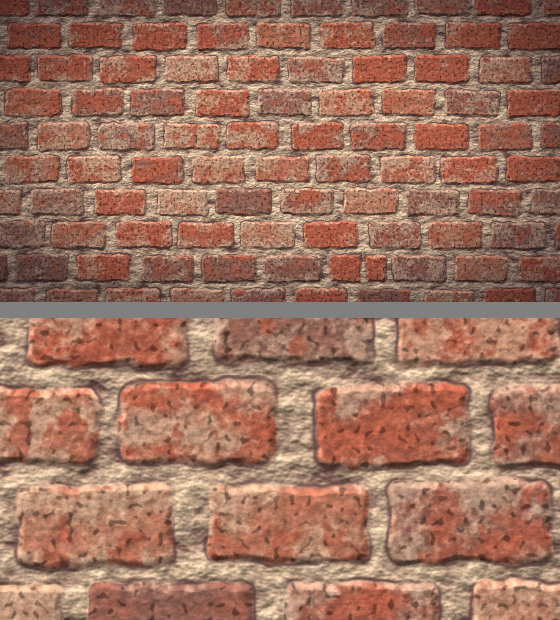
Top: the whole. Bottom: its middle third, enlarged.
A Shadertoy shader for this texture:

```glsl
// Weathered red brick wall with thick, lumpy, squeezed-out mortar and darkened corners.

#define ROW_PITCH 0.110
#define BRICK_PITCH 0.208
#define BRICK_HALF vec2(0.0925, 0.0455)
#define TOP_OFFSET 0.045
#define CORNER_RADIUS 0.012
#define EDGE_ROUGHNESS 0.009
#define RELIEF 0.42
#define WEAR 0.62
#define VIGNETTE 0.50

const vec3 RED    = vec3(0.70, 0.37, 0.28);
const vec3 CLAY   = vec3(0.71, 0.49, 0.39);
const vec3 BROWN  = vec3(0.55, 0.38, 0.33);
const vec3 DUST   = vec3(0.79, 0.67, 0.56);
const vec3 MORTAR = vec3(0.64, 0.53, 0.45);
const vec3 CREAM  = vec3(0.81, 0.70, 0.58);
const vec3 SHADOW = vec3(0.33, 0.21, 0.21);

struct Brick { float dist; vec2 id; };

vec2 hash2(vec2 p) {
    vec3 q = fract(p.xyx * vec3(0.1031, 0.1030, 0.0973));
    q += dot(q, q.yzx + 33.33);
    return fract((q.xx + q.yz) * q.zy);
}

float cornerSlope(vec2 cell, vec2 f, vec2 corner) {
    float angle = 6.2832 * hash2(cell + corner).x;
    return dot(vec2(cos(angle), sin(angle)), f - corner);
}

// Gradient noise, roughly -0.7 to 0.7
float noise(vec2 p) {
    vec2 i = floor(p), f = fract(p);
    vec2 u = f * f * f * (f * (f * 6.0 - 15.0) + 10.0);
    float low  = mix(cornerSlope(i, f, vec2(0, 0)), cornerSlope(i, f, vec2(1, 0)), u.x);
    float high = mix(cornerSlope(i, f, vec2(0, 1)), cornerSlope(i, f, vec2(1, 1)), u.x);
    return mix(low, high, u.y);
}

float fbm(vec2 p) {
    float sum = 0.0, amp = 0.6;
    for (int i = 0; i < 4; i++) {
        sum += amp * noise(p);
        p = p * 2.03 + 17.3;
        amp *= 0.5;
    }
    return sum;
}

// Distance to the brick of this cell; rows count downward from the top
Brick brickAt(vec2 p) {
    p.y += 0.006 * noise(p * vec2(1.6, 3.0) + 5.0);
    float row = floor((1.0 - p.y + TOP_OFFSET) / ROW_PITCH);
    float shift = 0.03 + 0.5 * mod(row, 2.0) - 0.4 * smoothstep(4.0, 9.0, row);
    vec2 cell = vec2(p.x / BRICK_PITCH - shift + 0.5, (1.0 - p.y + TOP_OFFSET) / ROW_PITCH);
    vec2 id = floor(cell);
    vec2 local = (fract(cell) - 0.5) * vec2(BRICK_PITCH, -ROW_PITCH);

    // Each brick is laid a little off centre, tilted and cut to its own size
    vec2 place = hash2(id + 11.0) - 0.5, size = hash2(id + 47.0);
    local -= place * vec2(0.011, 0.005);
    local += 0.05 * (size.y - 0.5) * vec2(-local.y, local.x);
    vec2 q = abs(local) - BRICK_HALF + size * vec2(0.009, 0.004) + CORNER_RADIUS;
    float dist = length(max(q, 0.0)) + min(max(q.x, q.y), 0.0) - CORNER_RADIUS;

    // A rare brick is broken in two
    if (mod(id.x + 7.0 * id.y + 1.0, 63.0) < 0.5)
        dist = max(dist, 0.010 - abs(local.x - 0.018));

    dist += EDGE_ROUGHNESS * (0.7 * noise(p * 19.0) + 0.5 * noise(p * 52.0));
    return Brick(dist, id);
}

float height(vec2 p) {
    Brick b = brickAt(p);
    float mortar = 0.014 * fbm(p * vec2(20.0, 32.0)) + 0.004 * fbm(p * 75.0 + 9.0);
    float face = 0.009 + 0.005 * fbm(p * 42.0 + b.id * 3.7);
    return mix(mortar, face, smoothstep(0.003, -0.008, b.dist));
}

vec3 brickColor(vec2 p, Brick b) {
    vec2 tone = hash2(b.id + 83.0), age = hash2(b.id + 131.0);
    float patches = fbm(p * vec2(13.0, 19.0) + b.id * 5.3);
    float grain = fbm(p * 95.0 + 3.0);
    vec3 col = mix(RED, CLAY, smoothstep(0.25, 0.9, tone.x + 0.6 * patches));
    col = mix(col, BROWN, smoothstep(0.4, 0.95, tone.y + 0.7 * patches));
    float dusty = patches + 0.5 * grain + 0.5 * (age.x - 0.5) + 0.25 * exp(b.dist * 110.0);
    col = mix(col, DUST, WEAR * smoothstep(-0.08, 0.38, dusty));
    // Freshly chipped areas and dark pits
    float chip = smoothstep(0.14, 0.2, fbm(p * 17.0 - b.id * 2.9) + 0.2 * (age.y - 0.5));
    col = mix(col, RED * 0.95, 0.7 * chip);
    col *= 1.0 - 0.35 * smoothstep(0.18, 0.45, noise(p * 110.0));
    return col * (1.0 + 0.35 * grain);
}

vec3 mortarColor(vec2 p) {
    float lumps = fbm(p * vec2(20.0, 32.0));
    vec3 col = mix(MORTAR, CREAM, smoothstep(-0.25, 0.25, lumps));
    col = mix(col, SHADOW, 0.65 * smoothstep(-0.14, -0.36, lumps));
    return col * (1.0 + 0.28 * fbm(p * 120.0));
}

void mainImage(out vec4 fragColor, in vec2 fragCoord) {
    vec2 p = fragCoord / iResolution.y;
    Brick b = brickAt(p);
    float soft = max(0.0015, 1.0 / iResolution.y);
    vec3 col = mix(mortarColor(p), brickColor(p, b), smoothstep(soft, -soft, b.dist));

    // Light from above, slightly left
    float e = 0.0018, h = height(p);
    vec2 slope = vec2(height(p + vec2(e, 0)) - h, height(p + vec2(0, e)) - h) / e;
    col *= clamp(1.0 + RELIEF * dot(slope, vec2(0.35, -0.95)), 0.42, 1.32);

    // Broken dark crevices between brick and mortar
    float crevice = exp(-pow((b.dist - 0.002) / 0.0026, 2.0));
    col = mix(col, SHADOW, crevice * mix(0.15, 0.75, smoothstep(-0.25, 0.25, noise(p * 16.0))));

    float edge = length(fragCoord / iResolution.xy - 0.5) * 1.6;
    col *= 1.0 - VIGNETTE * vec3(1.0, 1.04, 0.94) * smoothstep(0.4, 1.2, edge);
    fragColor = vec4(clamp(col, 0.0, 1.0), 1.0);
}
```
